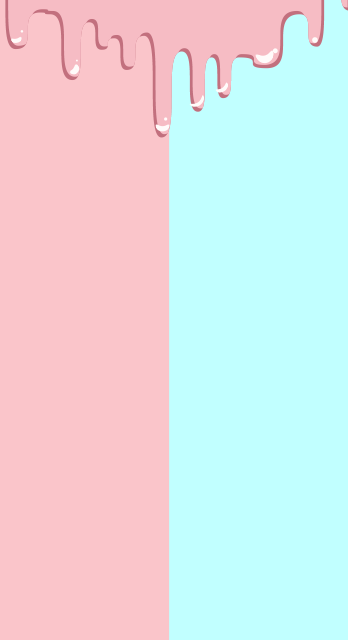
Write a Shadertoy shader that draws this background.

```glsl
// Lengths are percent of the canvas width; y runs down from the top edge.
const vec3 PINK = vec3(0.980, 0.773, 0.792);
const vec3 CYAN = vec3(0.757, 1.0, 1.0);
const vec3 ICING = vec3(0.965, 0.737, 0.770);
const vec3 RIM = vec3(0.760, 0.440, 0.495);
const vec3 SHINE = vec3(1.0, 0.985, 0.980);

const float SPLIT_X = 48.6;
const vec2 RIM_SIZE = vec2(0.8, 0.95);
const vec2 RIM_FLIP = vec2(70.0, 78.0);  // rim changes side across this span
const float SHINE_BEND = 0.22;
const int EDGE_SAMPLES = 8;

// Alternating drip tips and gap crowns along the icing edge
const int TURNS = 21;
const vec2 TURN[TURNS] = vec2[](
    vec2(-1.4, -9.6), vec2(4.5, 14.1), vec2(11.5, 3.6), vec2(14.4, 4.1),
    vec2(20.8, 23.0), vec2(25.6, 6.4), vec2(29.2, 14.3), vec2(32.8, 11.0),
    vec2(36.4, 20.1), vec2(41.4, 10.3), vec2(46.4, 39.5), vec2(52.2, 14.8),
    vec2(56.9, 32.1), vec2(60.8, 16.5), vec2(64.1, 28.2), vec2(68.7, 16.5),
    vec2(76.6, 19.6), vec2(86.1, 4.1), vec2(91.1, 13.4), vec2(95.2, -9.6),
    vec2(100.7, 3.1));

// Curved highlights: centre, half length, radius; then their tilts
const int BEANS = 6;
const vec4 BEAN[BEANS] = vec4[](
    vec4(4.8, 11.7, 0.9, 0.6), vec4(21.7, 20.2, 0.7, 0.85),
    vec4(46.7, 37.0, 1.2, 0.75), vec4(57.2, 29.8, 1.8, 0.5),
    vec4(64.2, 25.7, 1.4, 0.55), vec4(76.4, 17.0, 1.5, 1.1));
const float TILT[BEANS] = float[](-0.2, -0.9, 0.0, -0.6, -0.6, -0.25);

// Round highlights: centre, radius
const int DOTS = 5;
const vec3 DOT[DOTS] = vec3[](
    vec3(6.3, 9.0, 0.35), vec3(22.1, 17.4, 0.25), vec3(47.6, 34.2, 0.45),
    vec3(79.1, 14.6, 0.7), vec3(90.5, 11.5, 0.8));

// Depth of the icing: S-curves with flat ends and an upright middle
float icingDepth(float x) {
    float depth = TURN[0].y;
    for (int i = 0; i < TURNS - 1; i++) {
        vec2 a = TURN[i], b = TURN[i + 1];
        if (x >= a.x && x < b.x) {
            float v = 2.0 * (x - a.x) / (b.x - a.x) - 1.0;
            float t = 0.5 + 0.5 * sign(v) * pow(abs(v), 1.0 / 3.0);
            depth = mix(a.y, b.y, smoothstep(0.0, 1.0, t));
        }
    }
    return depth;
}

// Coverage of the full icing (x) and of its face inside the rim (y)
vec2 icingCoverage(vec2 p, float px) {
    vec2 sum = vec2(0.0);
    float side = mix(-RIM_SIZE.x, RIM_SIZE.x, smoothstep(RIM_FLIP.x, RIM_FLIP.y, p.x));
    for (int i = 0; i < EDGE_SAMPLES; i++) {
        float x = p.x + px * ((float(i) + 0.5) / float(EDGE_SAMPLES) - 0.5);
        float outer = icingDepth(x);
        float inner = min(outer, icingDepth(x + side) - RIM_SIZE.y);
        sum += clamp((vec2(outer, inner) - p.y) / px + 0.5, 0.0, 1.0);
    }
    return sum / float(EDGE_SAMPLES);
}

float beanDistance(vec2 p, vec4 bean, float tilt) {
    float c = cos(tilt), s = sin(tilt);
    vec2 q = mat2(c, -s, s, c) * (p - bean.xy);
    q.y += SHINE_BEND * q.x * q.x;
    q.x -= clamp(q.x, -bean.z, bean.z);
    return length(q) - bean.w;
}

float shineDistance(vec2 p) {
    float d = 100.0;
    for (int i = 0; i < BEANS; i++) d = min(d, beanDistance(p, BEAN[i], TILT[i]));
    for (int i = 0; i < DOTS; i++) d = min(d, length(p - DOT[i].xy) - DOT[i].z);
    return d;
}

void mainImage(out vec4 fragColor, in vec2 fragCoord) {
    float px = 100.0 / iResolution.x;
    vec2 p = vec2(fragCoord.x, iResolution.y - fragCoord.y) * px;

    // Two-tone backdrop
    vec3 color = mix(PINK, CYAN, clamp((p.x - SPLIT_X) / px + 0.5, 0.0, 1.0));

    // Dripping icing with its rim and highlights
    vec2 icing = icingCoverage(p, px);
    color = mix(color, RIM, icing.x);
    color = mix(color, ICING, icing.y);
    color = mix(color, SHINE, clamp(0.5 - shineDistance(p) / px, 0.0, 1.0));

    fragColor = vec4(color, 1.0);
}
```
